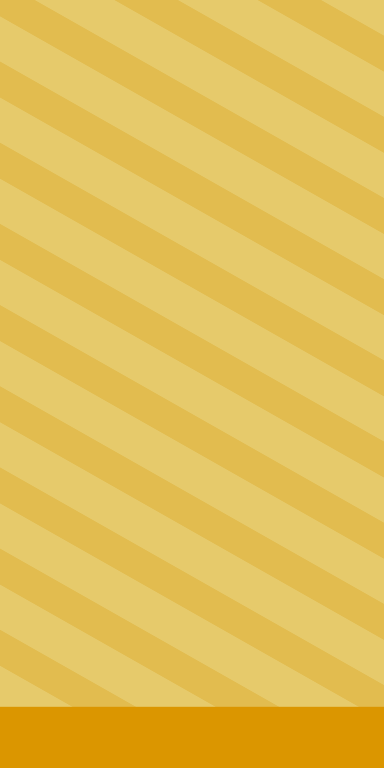
Reproduce this pattern procedurally as a WebGL 2 fragment shader.

```glsl
#version 300 es
precision highp float;

uniform vec2 u_resolution;
out vec4 fragColor;

// Smooth coverage of the region where dist is negative
float coverage(float dist, float pixel) {
    return 1.0 - smoothstep(-0.5 * pixel, 0.5 * pixel, dist);
}

// Signed distance to evenly spaced bars, in periods, centred on whole numbers
float barDistance(float phase, float width) {
    return abs(fract(phase + 0.5) - 0.5) - 0.5 * width;
}

void main() {
    vec2 p = gl_FragCoord.xy / u_resolution.y;
    float pixel = 1.0 / u_resolution.y;

    vec3 paleGold = vec3(0.902, 0.792, 0.420);
    vec3 stripeGold = vec3(0.886, 0.737, 0.310);
    vec3 baseAmber = vec3(0.860, 0.590, 0.000);

    // Slanted stripes falling to the right
    float period = 0.1057;
    float drop = 1.0 - p.y - 0.567 * p.x;
    float phase = (drop - 0.1035) / period;
    float stripePixel = pixel * length(vec2(0.567, 1.0)) / period;
    float stripe = coverage(barDistance(phase, 0.444), stripePixel);
    vec3 color = mix(paleGold, stripeGold, stripe);

    // Solid strip along the bottom
    color = mix(color, baseAmber, coverage(p.y - 0.0798, pixel));

    fragColor = vec4(color, 1.0);
}
```
